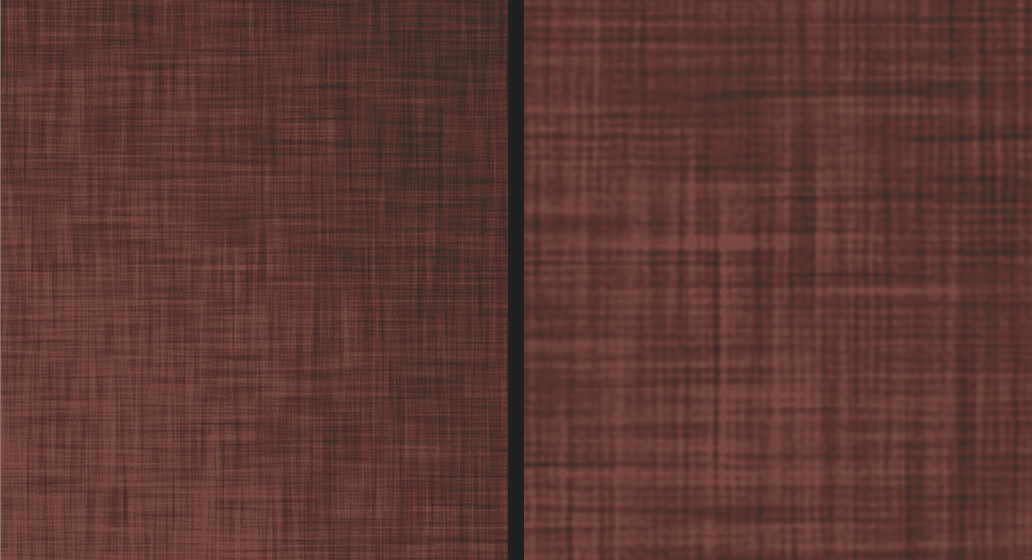
Left: the whole. Right: its middle third, enlarged.
This texture is drawn by a Shadertoy shader. Its source:

```glsl
const float TAU = 6.2831853;
const vec3 SHADOW = vec3(0.258, 0.178, 0.162);
const vec3 RUST = vec3(0.362, 0.209, 0.183);
const vec3 ROSE = vec3(0.455, 0.275, 0.242);
const vec3 EDGE_GREY = vec3(0.58, 0.55, 0.54);

float hash(vec2 cell) {
    vec3 q = fract(vec3(cell.xyx) * vec3(0.1031, 0.1030, 0.0973));
    q += dot(q, q.yzx + 33.33);
    return fract((q.x + q.y) * q.z);
}

float cornerSlope(vec2 cell, vec2 offset) {
    float angle = TAU * hash(cell);
    return dot(vec2(cos(angle), sin(angle)), offset);
}

float gradientNoise(vec2 p) {
    vec2 cell = floor(p);
    vec2 f = p - cell;
    vec2 u = f * f * f * (f * (f * 6.0 - 15.0) + 10.0);
    vec2 e = vec2(1.0, 0.0);
    float low = mix(cornerSlope(cell, f), cornerSlope(cell + e.xy, f - e.xy), u.x);
    float high = mix(cornerSlope(cell + e.yx, f - e.yx), cornerSlope(cell + e.xx, f - e.xx), u.x);
    return mix(low, high, u.y);
}

// Long fibres: x runs across the thread, y along it
float threads(vec2 p, float seed) {
    float sum = 0.0;
    float strength = 0.26;
    vec2 frequency = vec2(72.0, 3.2);
    for (int i = 0; i < 3; i++) {
        sum += strength * gradientNoise(p * frequency + seed + 17.3 * float(i));
        frequency *= vec2(1.75, 1.7);
        strength *= 1.25;
    }
    return sum;
}

// Sparse, dark, tapering strands
float darkStrands(vec2 p, vec2 frequency, float seed) {
    return smoothstep(0.24, 0.58, gradientNoise(p * frequency + seed));
}

// Small raised dots where warp and weft cross, fading in and out
float weave(vec2 p, float count) {
    vec2 bend = 0.35 * vec2(gradientNoise(p * 40.0), gradientNoise(p * 40.0 + 71.0));
    vec2 q = p * count + bend;
    float dots = sin(0.5 * TAU * (q.x + q.y)) * sin(0.5 * TAU * (q.x - q.y));
    float patches = 0.7 + 1.1 * gradientNoise(p * 18.0 + 31.0);
    return dots * patches;
}

// Broad light, strongest at the lower left
float lighting(vec2 p, float width) {
    float side = smoothstep(0.2, 1.05, p.x / width);
    return 0.88 - 0.36 * p.y - 0.38 * side + 0.06 * gradientNoise(p * 3.0 + 5.0);
}

vec3 clothColour(float tone) {
    vec3 lower = mix(SHADOW, RUST, clamp(tone * 2.0, -0.2, 1.0));
    return mix(lower, ROSE, clamp(tone * 2.0 - 1.0, 0.0, 1.2));
}

void mainImage(out vec4 fragColor, in vec2 fragCoord) {
    vec2 p = fragCoord / iResolution.y;
    float width = iResolution.x / iResolution.y;

    float tone = lighting(p, width);

    // Warp and weft
    tone += threads(p, 11.0) + threads(p.yx, 83.0);
    tone -= 0.30 * darkStrands(p, vec2(150.0, 5.0), 140.0);
    tone -= 0.28 * darkStrands(p.yx, vec2(150.0, 6.0), 210.0);

    // Surface relief and fine grain
    tone += 0.20 * weave(p, 158.0);
    tone += 0.22 * gradientNoise(p * 215.0 + 9.0);

    // Pale cut edge on the left
    vec3 colour = clothColour(tone);
    float edge = 1.0 - smoothstep(0.0006, 0.0026, p.x);
    fragColor = vec4(mix(colour, EDGE_GREY, 0.7 * edge), 1.0);
}
```
